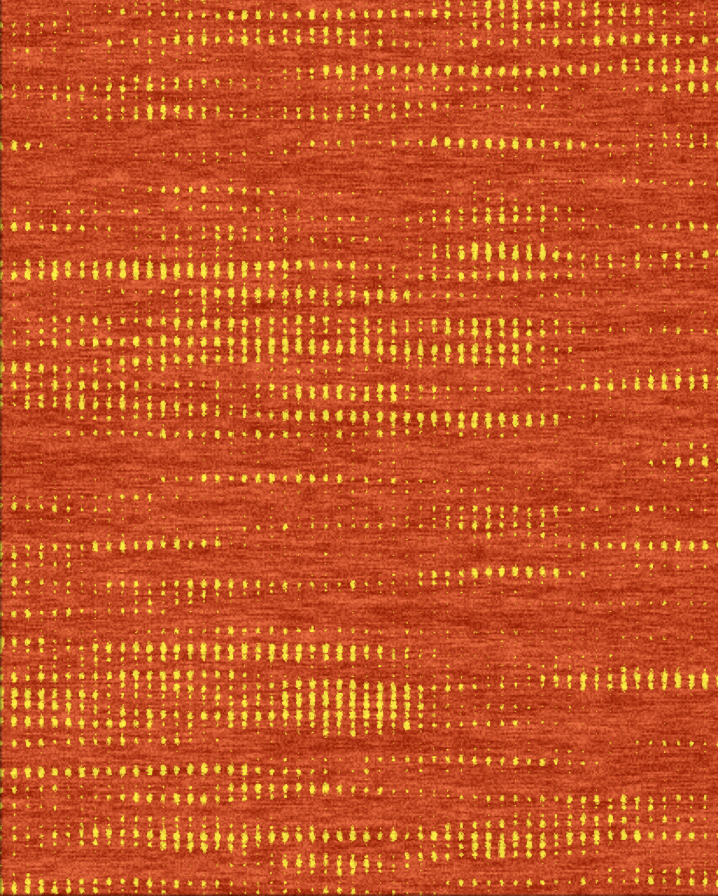
This texture is drawn by a Shadertoy shader. Its source:

```glsl
// Woven rust-red cloth with yellow floats: 53 columns by 96 wandering rows of dots.
// Horizontally stretched noise sets each dot's size, so dots fade out or merge into dashes;
// layered value noise gives the streaks and grain of the ground.

const vec2 GRID = vec2(53.0, 96.0);
const vec2 GRAIN = vec2(410.0, 512.0);
const vec3 DEEP_RUST = vec3(0.60, 0.13, 0.02);
const vec3 PALE_RUST = vec3(0.92, 0.43, 0.26);
const vec3 GOLD = vec3(0.84, 0.57, 0.17);
const vec3 YELLOW = vec3(0.98, 0.90, 0.26);

// Integer hash of a lattice point, 0 to 1
float hash(vec2 p) {
    uvec2 q = uvec2(ivec2(floor(p))) * uvec2(1597334677u, 3812015801u);
    uint n = (q.x ^ q.y) * 1597334677u;
    n = (n ^ (n >> 15)) * 2246822519u;
    n ^= n >> 13;
    return float(n & 65535u) / 65535.0;
}

// Smooth value noise, 0 to 1
float noise(vec2 p) {
    vec2 i = floor(p), f = fract(p);
    f = f * f * (3.0 - 2.0 * f);
    return mix(mix(hash(i), hash(i + vec2(1, 0)), f.x),
               mix(hash(i + vec2(0, 1)), hash(i + vec2(1, 1)), f.x), f.y);
}

// Ground tone: faint streaks, thin threads and fine specks
float clothTone(vec2 uv) {
    float streak = noise(uv * vec2(4.0, 85.0)) - 0.5;
    float thread = noise(uv * vec2(42.0, 430.0) + 31.0) - 0.5;
    float speck = noise(uv * GRAIN + 76.5) - 0.5;
    return 0.49 + 0.26 * streak + 0.58 * thread + 0.58 * speck;
}

// Size of the float in one cell, 0 (hidden) to 1 (full)
float floatSize(vec2 cell) {
    float patches = noise(cell * vec2(0.11, 0.36) + 13.0);
    float row = noise(vec2(cell.x * 0.08 + 5.0, cell.y * 3.0 + 200.0));
    float jitter = hash(cell + 400.0) - 0.5;
    return smoothstep(0.34, 0.88, 0.37 * patches + 0.63 * row + 0.16 * jitter);
}

// Signed distance to an ellipse, approximate
float ellipse(vec2 p, vec2 radius) {
    return (length(p / radius) - 1.0) * min(radius.x, radius.y);
}

// Distance to the nearest float, in cell units
float floatDistance(vec2 p, float roughness) {
    vec2 home = floor(p);
    float nearest = 1.0;
    for (int k = -1; k <= 1; k++) {
        vec2 cell = home + vec2(0, k);
        float size = floatSize(cell);
        float wander = 0.6 * (noise(vec2(cell.x * 0.13, cell.y * 5.0 + 90.0)) - 0.5);
        vec2 center = cell + vec2(0.5, 0.5 + wander);
        vec2 radius = vec2(0.25, 0.44) * size + vec2(0.01, 0.22 * size * size * size + 0.01);
        nearest = min(nearest, ellipse(p - center, radius));
    }
    return nearest + roughness;
}

void mainImage(out vec4 fragColor, in vec2 fragCoord) {
    vec2 uv = fragCoord / iResolution.xy;
    float tone = clothTone(uv);
    vec3 color = mix(DEEP_RUST, PALE_RUST, clamp(tone, 0.0, 1.0));

    // Yellow floats with frayed edges and brighter cores
    float fray = 0.17 * (noise(uv * GRAIN + 150.5) - 0.5);
    float d = floatDistance(uv * GRID + vec2(0.45, 0.0), fray);
    float blur = 0.02 + 0.4 * GRID.x / iResolution.x;
    float cover = smoothstep(blur, -blur, d);
    vec3 yarn = mix(GOLD, YELLOW, smoothstep(0.0, -0.13, d)) * (0.92 + 0.14 * tone);
    color = mix(color, yarn, cover);

    // Shaded left and bottom edges
    float edge = min(uv.x * 0.8, uv.y);
    color *= mix(0.6, 1.0, smoothstep(0.0, 0.004, edge));
    fragColor = vec4(clamp(color, 0.0, 1.0), 1.0);
}
```
